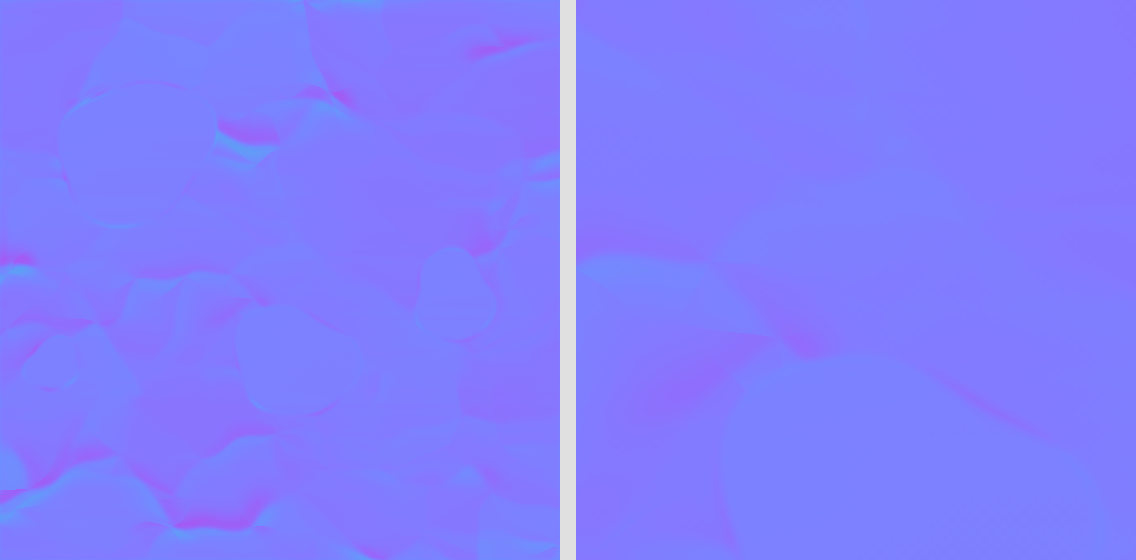
Left: the whole. Right: its middle third, enlarged.
Write a WebGL 1 fragment shader that draws this texture map.

```glsl
precision highp float;
// Tangent-space normal map of weathered rock: faceted slabs, rounded stones and smeared ridges.
uniform vec2 u_resolution;

vec2 hash2(vec2 p) {
  vec3 q = fract(p.xyx * vec3(0.1031, 0.1030, 0.0973));
  q += dot(q, q.yzx + 33.33);
  return fract((q.xx + q.yz) * q.zy);
}

float noise(vec2 p) {
  vec2 i = floor(p), f = fract(p);
  f = f * f * (3.0 - 2.0 * f);
  return mix(mix(hash2(i).x, hash2(i + vec2(1, 0)).x, f.x),
             mix(hash2(i + vec2(0, 1)).x, hash2(i + vec2(1, 1)).x, f.x), f.y);
}

// Layered sines bend the straight cell borders.
vec2 bend(vec2 p) {
  return p + 0.035 * sin(p.yx * vec2(9.0, 7.0) + vec2(0.6, 2.1))
           + 0.014 * sin(p.yx * vec2(23.0, 19.0) + p * 8.0)
           + 0.004 * sin(p.yx * 61.0 + p * 17.0);
}

// Cellular slabs: x is the tilt, y is the paired light and dark ridge at borders.
vec2 slabs(vec2 p, float sharpness, float ridgeWidth) {
  vec2 cell = floor(p), nearest = vec2(0.0);
  float best = 9.0;
  for (int j = -1; j <= 1; j++)
    for (int i = -1; i <= 1; i++) {
      vec2 c = cell + vec2(i, j);
      vec2 r = c + hash2(c) - p;
      if (dot(r, r) < best) { best = dot(r, r); nearest = r; }
    }
  float tilt = 0.0, total = 0.0, edge = 9.0, facing = 0.0;
  for (int j = -1; j <= 1; j++)
    for (int i = -1; i <= 1; i++) {
      vec2 c = cell + vec2(i, j);
      vec2 r = c + hash2(c) - p;
      vec2 h = hash2(c + 47.0);
      float w = exp(-sharpness * (dot(r, r) - best));
      float slope = dot(r, vec2(cos(6.28 * h.y), sin(6.28 * h.y)));
      tilt += w * (h.x - 0.5 + 0.45 * slope);
      total += w;
      vec2 across = r - nearest;
      if (dot(across, across) > 1e-5) {
        vec2 n = normalize(across);
        float d = dot(0.5 * (r + nearest), n);
        if (d < edge) { edge = d; facing = n.y; }
      }
    }
  float e = max(edge, 0.0) / ridgeWidth;
  return vec2(tilt / total, facing * e * exp(1.0 - e));
}

void main() {
  vec2 uv = gl_FragCoord.xy / u_resolution;
  vec2 p = bend(uv);

  // Broad and small slabs, crisp in some places and blurred in others.
  float crisp = mix(12.0, 150.0, smoothstep(0.3, 0.7, noise(uv * 5.0 + 3.0)));
  vec2 broad = slabs(p * vec2(3.4, 4.0) + 7.0, crisp, 0.045);
  vec2 small = slabs(p * vec2(5.5, 7.5) + 21.0, crisp * 0.7, 0.06);
  float tilt = -0.026 + 0.07 * broad.x + 0.042 * small.x;
  tilt += 0.022 * (1.0 - smoothstep(0.0, 0.3, uv.y));

  // Ridges show only in scattered, sideways smears.
  float smear = smoothstep(0.5, 0.85, noise(uv * vec2(7.0, 13.0) + 11.0));
  tilt += broad.y * (0.02 + 0.2 * smear) + small.y * (0.008 + 0.09 * smear);

  // Rounded stones, nearly flat, with a fine broken rim.
  for (int i = 0; i < 4; i++) {
    float k = float(i);
    vec2 centre = vec2(fract(0.24 + 0.285 * k),
                       0.41 + 0.26 * exp(-4.0 * k) + 0.06 * cos(3.1416 * k));
    vec2 q = uv - centre;
    float a = atan(q.y, q.x);
    float radius = (0.132 - 0.028 * k) * (1.0 + 0.1 * sin(2.0 * a + 0.4 + 2.0 * k)
                 + 0.07 * sin(3.0 * a + 1.3 * k) + 0.03 * sin(5.0 * a + k));
    float d = length(q) - radius;
    float inside = 1.0 - smoothstep(-0.004, 0.003, d);
    tilt = mix(tilt, 0.013 + 0.08 * q.y - 0.04 * q.x, inside);
    float rim = exp(-d * d / 0.000016);
    float broken = noise(uv * 22.0 + k);
    tilt += rim * (0.03 + 0.16 * broken * broken) * sin(3.0 * a + 0.8 + k);
  }

  // Horizontal drag marks and a faint woven grain.
  tilt += 0.014 * (noise(uv * vec2(4.0, 95.0)) - 0.5);
  tilt += 0.008 * (noise(uv * vec2(9.0, 30.0) + 5.0) - 0.5);
  tilt += 0.003 * sin(uv.x * 804.0) * sin(uv.y * 804.0);

  // Thin pale border.
  vec2 side = min(uv, 1.0 - uv);
  tilt += 0.04 * (1.0 - smoothstep(0.0, 0.005, min(side.x, side.y)));

  tilt = clamp(tilt, -0.28, 0.28);
  vec3 normalColour = vec3(0.496 - 0.5 * tilt, 0.496 + 0.5 * tilt, 1.0 - 0.6 * tilt * tilt);
  gl_FragColor = vec4(normalColour, 1.0);
}
```
